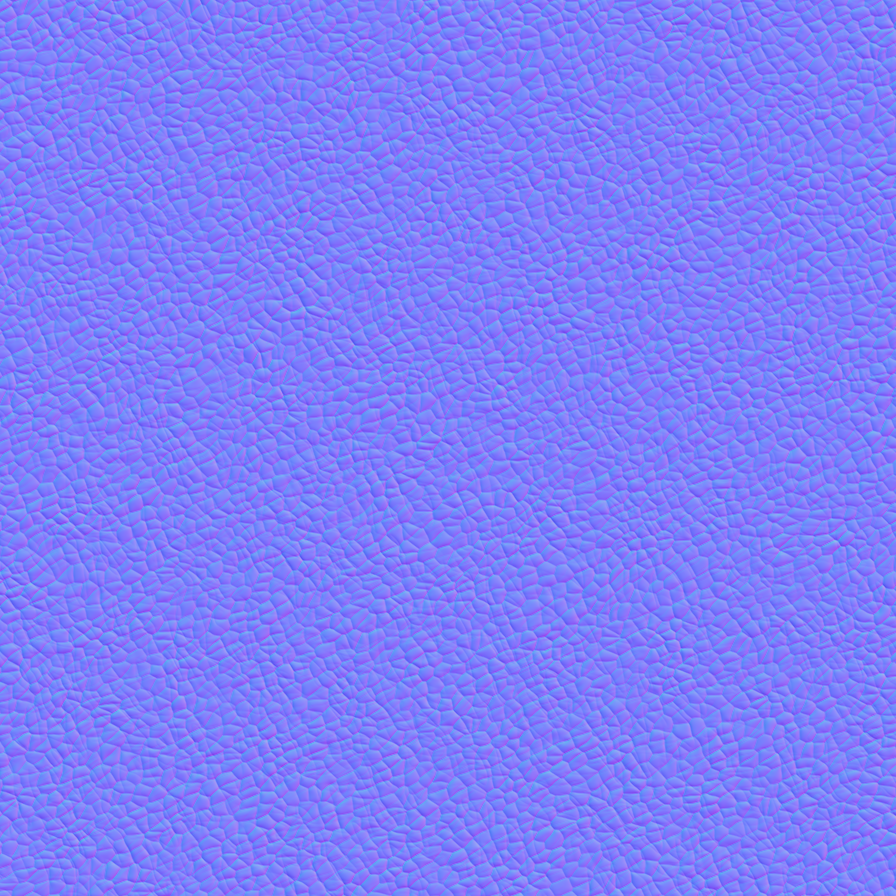
Write a Shadertoy shader that draws this texture map.

```glsl
// Tangent-space normal map of fine-grained leather: small pebbles crossed by slanted creases.

const vec2 GRAIN_ROW = vec2(0.0150, 0.0080);     // step along the rising creases
const vec2 GRAIN_SLANT = vec2(-0.0062, 0.0112);  // step along the steep falling creases
const float RELIEF = 0.00115;                    // height of the grain on the canvas
const float SAMPLE_STEP = 0.0011;                // half width of the slope filter
const vec3 FLAT_COLOR = vec3(0.495, 0.497, 0.488);

vec2 hash22(vec2 p) {
    vec3 q = fract(p.xyx * vec3(0.1031, 0.1030, 0.0973));
    q += dot(q, q.yzx + 33.33);
    return fract((q.xx + q.yz) * q.zy);
}

float cornerSlope(vec2 cell, vec2 corner, vec2 local) {
    return dot(hash22(cell + corner) * 2.0 - 1.0, local - corner);
}

float gradientNoise(vec2 p) {
    vec2 cell = floor(p), f = fract(p);
    vec2 w = f * f * f * (f * (f * 6.0 - 15.0) + 10.0);
    float low = mix(cornerSlope(cell, vec2(0, 0), f), cornerSlope(cell, vec2(1, 0), f), w.x);
    float high = mix(cornerSlope(cell, vec2(0, 1), f), cornerSlope(cell, vec2(1, 1), f), w.x);
    return mix(low, high, w.y);
}

vec2 warp(vec2 p, float frequency, float amount) {
    vec2 q = p * frequency;
    return p + amount * vec2(gradientNoise(q + 17.3), gradientNoise(q + 71.9));
}

vec2 seedPoint(vec2 cell, float jitter) {
    return cell + 0.5 + jitter * (hash22(cell + 40.0) - 0.5);
}

// Rounded distance to the border of the Voronoi cell around p.
float borderDistance(vec2 p, float jitter, float sharpness) {
    vec2 base = floor(p), nearCell = base, toNear = vec2(0.0);
    float nearest = 1e3;
    for (int y = -1; y <= 1; y++)
    for (int x = -1; x <= 1; x++) {
        vec2 cell = base + vec2(x, y);
        vec2 r = seedPoint(cell, jitter) - p;
        if (dot(r, r) < nearest) {
            nearest = dot(r, r);
            nearCell = cell;
            toNear = r;
        }
    }
    float total = 0.0;
    for (int y = -2; y <= 2; y++)
    for (int x = -2; x <= 2; x++) {
        if (x == 0 && y == 0) continue;
        vec2 r = seedPoint(nearCell + vec2(x, y), jitter) - p;
        total += exp(-sharpness * dot(0.5 * (toNear + r), normalize(r - toNear)));
    }
    return -log(total) / sharpness;
}

// Dome that falls steeply into the crease.
float pebble(vec2 p, float jitter, float width) {
    return 1.0 - exp(-max(borderDistance(p, jitter, 16.0), -0.05) / width);
}

// Thin wandering fold along the zero line of the noise.
float fold(vec2 p, float sharpness) {
    return exp(-abs(gradientNoise(p)) * sharpness);
}

float leatherHeight(vec2 p) {
    vec2 bent = warp(warp(p, 12.0, 0.012), 70.0, 0.0025);
    vec2 grain = inverse(mat2(GRAIN_ROW, GRAIN_SLANT)) * bent;
    float depth = 1.0 + 0.6 * gradientNoise(p * 22.0 + 5.0);
    float height = depth * pebble(grain, 0.78, 0.19);
    height += 0.9 * gradientNoise(grain * vec2(0.4, 0.9) + 31.0);

    // Long folds: steep falling, rising, then near level.
    height -= 0.38 * fold(grain * vec2(0.95, 0.28) + 3.7, 10.0);
    height -= 0.24 * fold(grain * vec2(0.30, 0.95) + 23.1, 10.0);
    height -= 0.24 * fold(bent * vec2(16.0, 58.0) + 11.9, 10.0);
    return height;
}

vec2 leatherSlope(vec2 p, float e) {
    float dx = leatherHeight(p + vec2(e, 0)) - leatherHeight(p - vec2(e, 0));
    float dy = leatherHeight(p + vec2(0, e)) - leatherHeight(p - vec2(0, e));
    return vec2(dx, dy) / (2.0 * e);
}

void mainImage(out vec4 fragColor, in vec2 fragCoord) {
    vec2 uv = fragCoord / iResolution.y;
    vec2 slope = RELIEF * leatherSlope(uv, SAMPLE_STEP);

    // Red axis points right, green axis points up.
    vec3 normal = normalize(vec3(-slope, 1.0));
    fragColor = vec4(FLAT_COLOR + 0.5 * normal, 1.0);
}
```
